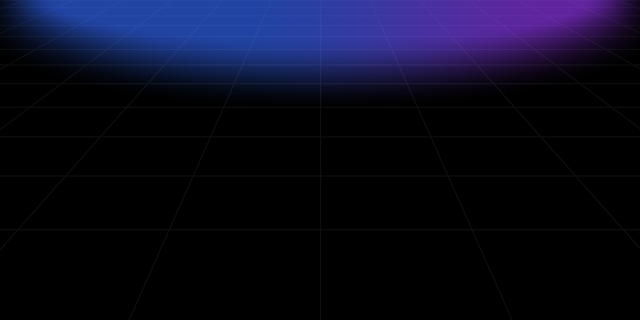
This background is drawn by a Shadertoy shader. Its source:

```glsl
#define BLUE vec3(0.13, 0.265, 0.64)
#define PURPLE vec3(0.38, 0.14, 0.62)
#define GLOW_RADII vec2(0.94, 0.228)
#define GLOW_SOFTNESS 0.12
#define HORIZON 0.3464
#define ROW_SCALE 5.676
#define ROW_PHASE 0.332
#define NEAREST_ROW 5.0
#define COLUMN_SLOPE 0.4445
#define GRID_CENTRE 0.002
#define LINE_HALF_WIDTH 0.0017
#define LINE_ALPHA 0.06

// Approximate signed distance to an axis-aligned ellipse
float ellipseDistance(vec2 p, vec2 radii) {
    float f = length(p / radii);
    return f * (f - 1.0) / max(length(p / (radii * radii)), 1e-4);
}

// Distance to the nearest line of a floor seen in perspective
float gridDistance(vec2 p) {
    float depth = p.y + HORIZON;
    float row = max(round(ROW_SCALE / depth - ROW_PHASE), NEAREST_ROW);
    float rowDistance = abs(depth - ROW_SCALE / (row + ROW_PHASE));

    float x = p.x - GRID_CENTRE;
    float slope = COLUMN_SLOPE * round(x / (depth * COLUMN_SLOPE));
    float columnDistance = abs(x - slope * depth) / sqrt(1.0 + slope * slope);
    return min(rowDistance, columnDistance);
}

void mainImage(out vec4 fragColor, in vec2 fragCoord) {
    // Canvas heights, measured from the middle of the top edge downwards
    vec2 p = vec2(fragCoord.x - 0.5 * iResolution.x,
                  iResolution.y - fragCoord.y) / iResolution.y;
    float pixel = 1.0 / iResolution.y;

    // Soft glow shifting from blue to purple
    float edge = ellipseDistance(p, GLOW_RADII);
    float glow = 1.0 - smoothstep(-GLOW_SOFTNESS, GLOW_SOFTNESS, edge);
    float hue = smoothstep(-0.28, 0.8, p.x);
    vec3 color = mix(BLUE, PURPLE, hue) * glow;

    // Faint white grid, weaker in the distance
    float line = 1.0 - smoothstep(-0.5 * pixel, 0.5 * pixel,
                                  gridDistance(p) - LINE_HALF_WIDTH);
    float fade = mix(0.5, 1.0, smoothstep(0.0, 0.3, p.y));
    color = mix(color, vec3(1.0), line * fade * LINE_ALPHA);

    fragColor = vec4(color, 1.0);
}
```
